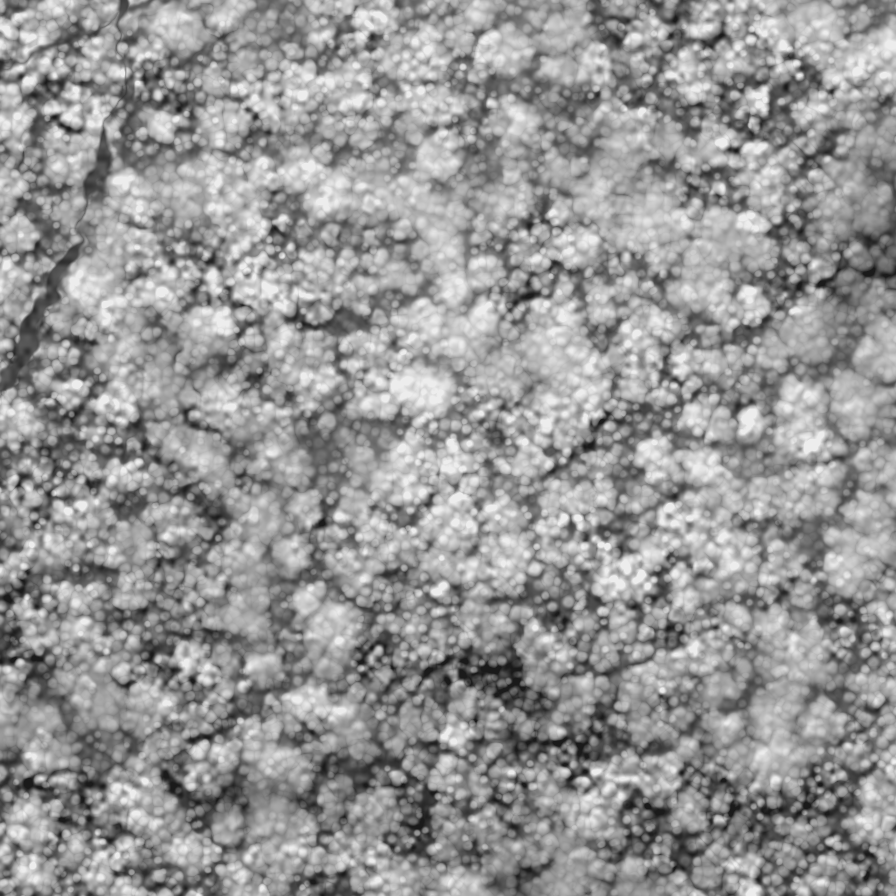
This texture is drawn by a Shadertoy shader. Its source:

```glsl
#define CLUMP_SCALE 19.0
#define GRAIN_SCALE 42.0
#define CRUMB_SCALE 88.0
#define SPECKLE_SCALE 130.0
#define MEAN_TONE 0.715
#define RELIEF 0.56
#define LIGHT_GAIN 0.36
#define LIGHT_STEP vec2(-0.002, 0.006)
#define SPECKLE_GAIN 0.5
#define CRACK_TONE 0.27

float hash1(vec2 p) {
    vec3 q = fract(p.xyx * 0.1031);
    q += dot(q, q.yzx + 33.33);
    return fract((q.x + q.y) * q.z);
}

vec2 hash2(vec2 p) {
    return vec2(hash1(p + 17.0), hash1(p + 91.0));
}

float noise(vec2 p) {
    vec2 cell = floor(p), f = fract(p);
    f = f * f * (3.0 - 2.0 * f);
    float low = mix(hash1(cell), hash1(cell + vec2(1, 0)), f.x);
    float high = mix(hash1(cell + vec2(0, 1)), hash1(cell + 1.0), f.x);
    return mix(low, high, f.y);
}

float fbm(vec2 p) {
    float sum = 0.0, amp = 0.5;
    for (int i = 0; i < 4; i++) {
        sum += amp * noise(p);
        p = p * 2.03 + 11.7;
        amp *= 0.5;
    }
    return sum / 0.9375;
}

// Overlapping rounded lumps of random size and level
float lumps(vec2 p, float seed) {
    vec2 base = floor(p);
    float top = 0.0;
    for (int j = -1; j <= 1; j++)
    for (int i = -1; i <= 1; i++) {
        vec2 cell = base + vec2(i, j);
        vec2 id = cell + seed;
        float level = 0.3 + 0.7 * hash1(id);
        float radius = mix(0.45, 0.9, hash1(id + 43.0));
        float d = length(p - cell - hash2(id)) / radius;
        top = max(top, level * smoothstep(1.0, 0.3, d));
    }
    return top;
}

float height(vec2 p, float rough) {
    vec2 warp = vec2(noise(p * 95.0), noise(p * 95.0 + 37.0)) - 0.5;
    vec2 q = p + 0.009 * warp;
    float h = 0.42 * lumps(q * CLUMP_SCALE, 5.0);
    h += 0.34 * lumps(q * GRAIN_SCALE, 131.0) * mix(0.65, 1.0, rough);
    h += 0.24 * lumps(p * CRUMB_SCALE, 277.0) * mix(0.5, 1.0, rough);
    return h + 0.12 * (1.0 - rough);
}

// Soft elliptical spot used for hollows and ridges
float spot(vec2 p, vec2 centre, vec2 size) {
    vec2 d = (p - centre) / size;
    return exp(-dot(d, d));
}

float crackMask(vec2 p) {
    float wobble = 0.03 * (fbm(p * 22.0) - 0.5) + 0.012 * (noise(p * 75.0) - 0.5);
    float drop = 0.95 - p.y;
    float stem = abs(p.x - 0.13 + 0.9 * drop * drop + wobble);
    float branch = abs(p.y - 0.925 - 0.4 * p.x + wobble);
    float width = 0.009 * smoothstep(0.25, 0.7, noise(p * 16.0 + 4.0));
    float stemMask = smoothstep(0.004, -0.003, stem - width) * smoothstep(0.54, 0.58, p.y);
    float branchMask = smoothstep(0.004, -0.003, branch - 0.4 * width);
    return max(stemMask, 0.75 * branchMask * smoothstep(0.24, 0.18, p.x));
}

void mainImage(out vec4 fragColor, in vec2 fragCoord) {
    vec2 p = fragCoord / iResolution.y;

    // Crusted areas alternate with smoother, dusty ones
    float smoothSide = spot(p, vec2(0.88, 0.73), vec2(0.2, 0.25));
    float rough = smoothstep(0.28, 0.62, fbm(p * 10.0 + 3.0) - 0.14 * smoothSide);

    // Relief lit from above, with darker crevices
    float h = height(p, rough);
    float slope = h - height(p + LIGHT_STEP, rough);
    float tone = MEAN_TONE + RELIEF * (h - 0.5);
    tone += LIGHT_GAIN * slope;
    tone -= 0.14 * smoothstep(0.36, 0.12, h);

    // Gritty speckle, strongest on raised crust
    float speckle = noise(p * SPECKLE_SCALE) - 0.5;
    float grit = rough * smoothstep(0.42, 0.66, fbm(p * 24.0 + 9.0));
    tone += SPECKLE_GAIN * speckle * mix(0.2, 1.0, grit);

    // Broad light and shade
    float arc = p.y - 0.115 + 1.4 * (p.x - 0.33) * (p.x - 0.33);
    float arcFade = smoothstep(0.08, 0.28, p.x) * smoothstep(0.68, 0.55, p.x);
    tone += 0.2 * (fbm(p * 4.0 + 20.0) - 0.5);
    tone += 0.08 * spot(p, vec2(0.5, 0.6), vec2(0.06, 0.25));
    tone -= 0.16 * exp(-arc * arc / 0.0009) * arcFade;
    tone -= 0.18 * spot(p, vec2(0.57, 0.24), vec2(0.07, 0.05));
    tone -= 0.32 * spot(p, vec2(1.0, 0.7), vec2(0.05, 0.025));
    tone -= 0.12 * spot(p, vec2(0.97, 0.76), vec2(0.07, 0.1));
    tone -= 0.04 * smoothstep(0.5, 0.1, p.y);

    tone = mix(tone, CRACK_TONE + 0.2 * speckle, crackMask(p));
    fragColor = vec4(vec3(clamp(tone, 0.1, 0.93)), 1.0);
}
```
